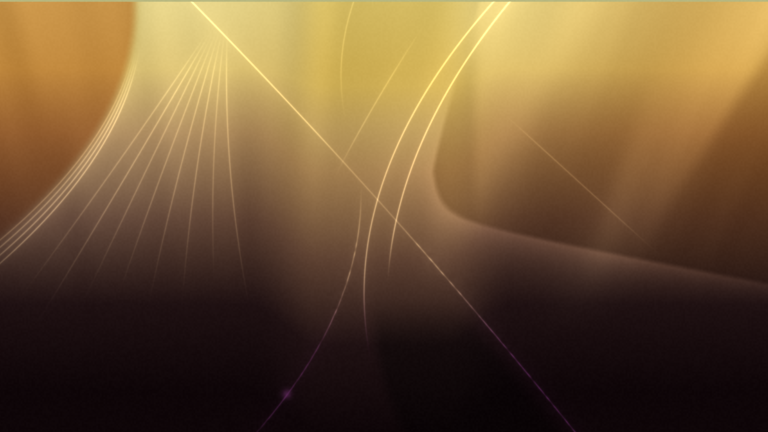
Give the GLSL for this background, as a WebGL 2 fragment shader.

```glsl
#version 300 es
precision highp float;
// Golden silk light fading into a dark plum floor.
// A vertical colour ramp is tinted by curved veils (quadratics and one
// hyperbola), then thin glowing strands, soft rays and fine grain are added.

#define ASPECT 1.7778
#define SIDE_FALL 0.095
#define STRAND_WIDTH 0.0023
#define STRAND_GAIN 0.24
#define HALO_SIZE 0.018
#define RAY_GAIN 0.075
#define GRAIN 0.014
#define FAN_COUNT 8

uniform vec2 u_resolution;
out vec4 fragColor;

const vec3 CREAM = vec3(1.0, 0.90, 0.66);
const vec3 VIOLET = vec3(0.58, 0.25, 0.62);
const vec3 RAMP[6] = vec3[6](
    vec3(0.85, 0.77, 0.47), vec3(0.81, 0.70, 0.39), vec3(0.62, 0.48, 0.30),
    vec3(0.36, 0.25, 0.19), vec3(0.12, 0.065, 0.07), vec3(0.055, 0.02, 0.03));

float hash(vec2 p) {
    vec3 q = fract(vec3(p.xyx) * 0.1031);
    q += dot(q, q.yzx + 33.33);
    return fract((q.x + q.y) * q.z);
}

float noise(vec2 p) {
    vec2 i = floor(p), f = fract(p);
    f = f * f * (3.0 - 2.0 * f);
    return mix(mix(hash(i), hash(i + vec2(1, 0)), f.x),
               mix(hash(i + vec2(0, 1)), hash(i + vec2(1, 1)), f.x), f.y);
}

vec3 ramp(float t) {
    float s = clamp(t, 0.0, 0.999) * 5.0;
    int i = int(s);
    return mix(RAMP[i], RAMP[i + 1], fract(s));
}

// Signed distance to x = k.x + k.y t + k.z t^2, with t the depth from the top.
float curve(vec2 p, vec3 k) {
    return (p.x - dot(k, vec3(1.0, p.y, p.y * p.y))) / length(vec2(1.0, k.y + 2.0 * k.z * p.y));
}

float bell(float d, float w) { return exp(-d * d / (w * w)); }

float window(float t, float a, float b, float c, float d) {
    return smoothstep(a, b, t) * (1.0 - smoothstep(c, d, t));
}

float strand(float d) {
    float w = max(STRAND_WIDTH, 0.65 / u_resolution.y);
    return bell(d, w) + 0.16 * exp(-abs(d) / HALO_SIZE);
}

void main() {
    vec2 uv = gl_FragCoord.xy / u_resolution;
    vec2 p = vec2(uv.x * ASPECT, 1.0 - uv.y);
    float t = p.y;

    // Base ramp, held brighter in the central column
    float column = window(p.x, 0.58, 0.74, 1.03, 1.19);
    vec3 col = ramp(t + SIDE_FALL * (1.0 - column) * smoothstep(0.0, 0.35, t));
    float upper = 1.0 - smoothstep(0.3, 0.75, t);

    // Left veil: orange outside, pale inside
    float left = curve(p, vec3(0.317, 0.054, -1.124));
    float outside = 1.0 - smoothstep(-0.02, 0.008, left);
    col *= mix(vec3(1.0), vec3(0.92, 0.75, 0.60), outside * (1.0 - smoothstep(0.4, 0.75, t)));
    float pale = smoothstep(-0.01, 0.02, left) * (1.0 - smoothstep(0.1, 0.42, left));
    col += vec3(0.05, 0.06, 0.07) * pale * upper;

    // Gold pocket at the top centre
    float pocket = window(p.x, 0.66, 0.76, 1.0, 1.14) * window(t, -0.1, 0.02, 0.14, 0.32);
    col -= vec3(0.01, 0.03, 0.08) * pocket;

    // Right veil: a rounded corner bounded by a hyperbola
    float across = p.x - 0.984 - 0.3 * max(0.0, 0.396 - t);
    float above = 0.528 + 0.19 * (p.x - 1.065) - t;
    float veil = 0.5 * (across + above - sqrt((across - above) * (across - above) + 0.007));
    float inside = smoothstep(-0.004, 0.012, veil);
    col *= mix(vec3(1.0), vec3(0.95, 0.90, 0.82), inside * smoothstep(0.1, 0.4, t));
    col += vec3(0.13, 0.10, 0.08) * exp(-abs(veil) / 0.045) * (1.0 - inside)
        * window(t, 0.1, 0.45, 0.58, 0.75);
    col += vec3(0.07, 0.06, 0.04) * window(p.x, 1.08, 1.12, 1.13, 1.28) * upper * inside;

    // Right side: warm tint, shaded corner and the wide ray beside it
    col *= mix(vec3(1.0), vec3(0.98, 0.88, 0.76), smoothstep(1.1, 1.7, p.x) * upper);
    float corner = curve(p, vec3(1.863, -0.75, 0.17));
    col *= mix(vec3(1.0), vec3(0.86, 0.82, 0.78), smoothstep(-0.015, 0.03, corner) * upper);
    float rays = bell(corner + 0.07, 0.075) * (1.0 - smoothstep(0.5, 0.8, t));
    rays += 0.6 * bell(curve(p, vec3(1.35, -0.55, 0.0)), 0.05) * upper;
    rays += 0.5 * bell(curve(p, vec3(1.12, -0.85, 0.6)), 0.07) * upper;
    rays += 0.9 * (noise(vec2((p.x + 0.5 * t * (p.x - 0.6)) * 16.0, t * 1.5)) - 0.5) * upper;
    col += RAY_GAIN * rays * CREAM;

    // Dark hollow between the crossing strands
    float crossing = curve(p, vec3(0.44, 0.98, -0.089));
    float sweep = curve(p, vec3(1.146, -0.892, 0.656));
    col *= 1.0 - 0.35 * smoothstep(0.0, 0.04, sweep) * smoothstep(0.0, 0.05, -crossing)
        * smoothstep(0.68, 0.82, t);

    // Long strands
    float dashes = mix(1.0, 0.35 + noise(p * 90.0), smoothstep(0.5, 0.6, t));
    float light = strand(crossing) * (0.9 - 0.5 * window(t, 0.25, 0.4, 0.5, 0.6)) * dashes;
    light += strand(sweep) * (1.0 - smoothstep(0.62, 0.85, t));
    light += 1.1 * strand(curve(p, vec3(1.183, -0.822, 0.59))) * (1.0 - smoothstep(0.52, 0.66, t));
    light += 0.7 * strand(curve(p, vec3(0.673, 0.721, -0.799))) * smoothstep(0.42, 0.56, t) * dashes;
    light += 0.35 * strand(curve(p, vec3(0.877, 1.1, 0.0))) * window(t, 0.26, 0.36, 0.46, 0.6);
    light += 0.35 * strand(curve(p, vec3(1.02, -0.68, 0.2))) * window(t, 0.05, 0.2, 0.3, 0.42);
    light += 0.3 * strand(curve(p, vec3(0.82, -0.35, 1.0))) * window(t, -0.1, 0.0, 0.12, 0.3);

    // Bundle along the left veil, and the fan hanging to its right
    for (int i = 0; i < 4; i++) {
        float n = float(i);
        float d = curve(p, vec3(0.317 + 0.004 * n, 0.054, -1.124 + 0.05 * n));
        light += (0.5 + 0.12 * n) * strand(d) * window(t, 0.1, 0.3, 0.52, 0.72);
    }
    for (int i = 0; i < FAN_COUNT; i++) {
        float n = float(i), r = hash(vec2(n, 7.0));
        float d = curve(p, vec3(0.53, -0.66 + 0.085 * n, -0.06 + 0.035 * n));
        light += (0.2 + 0.4 * r) * strand(d) * window(t, 0.06, 0.22, 0.42, 0.6 + 0.2 * r);
    }
    col += STRAND_GAIN * light * mix(CREAM, VIOLET, smoothstep(0.6, 0.85, t));

    // Violet spark, top rule and grain
    col += 0.3 * VIOLET * bell(length(p - vec2(0.664, 0.912)), 0.011);
    col = mix(col, vec3(0.72, 0.72, 0.50), 1.0 - smoothstep(0.002, 0.006, t));
    col += GRAIN * (noise(p * 240.0) - 0.5);
    fragColor = vec4(clamp(col, 0.0, 1.0), 1.0);
}
```
